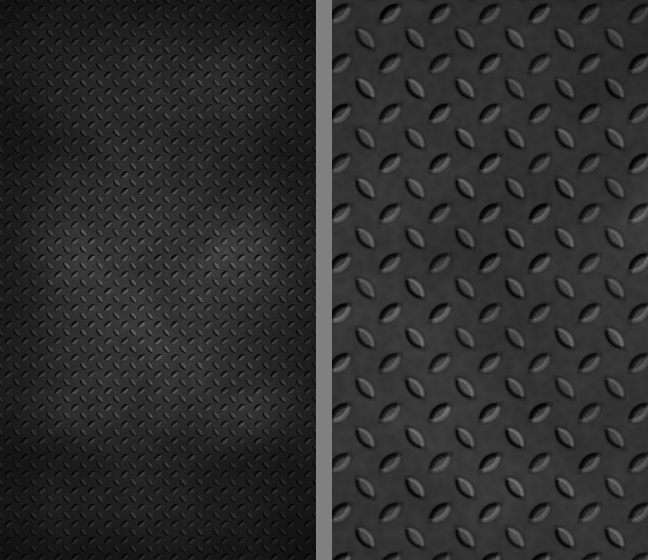
Left: the whole. Right: its middle third, enlarged.
Give the GLSL for this texture, as a WebGL 2 fragment shader.

```glsl
#version 300 es
precision highp float;

uniform vec2 u_resolution;
out vec4 fragColor;

vec2 hash2(vec2 p) {
  vec3 a = fract(vec3(p.xyx) * vec3(0.1031, 0.103, 0.0973));
  a += dot(a, a.yzx + 33.33);
  return fract((a.xx + a.yz) * a.zy);
}

// Distance to the nearest scattered point
float cellular(vec2 p) {
  vec2 cell = floor(p), f = fract(p);
  float nearest = 1.0;
  for (int y = -1; y <= 1; y++)
    for (int x = -1; x <= 1; x++) {
      vec2 o = vec2(x, y);
      nearest = min(nearest, length(o + hash2(cell + o + 50.0) - f));
    }
  return nearest;
}

// Smoky stains from warped sines
float stains(vec2 p) {
  float sum = 0.0, amp = 0.5;
  for (int i = 0; i < 5; i++) {
    p += 0.6 * sin(p.yx * 1.3 + float(i) * 2.1);
    sum += amp * sin(p.x + 0.7 * p.y) * cos(p.y - 0.4 * p.x);
    p = mat2(1.4, 1.1, -1.1, 1.4) * p + 3.7;
    amp *= 0.6;
  }
  return sum;
}

float glow(vec2 p, vec2 center, vec2 radius) {
  vec2 d = (p - center) / radius;
  return exp(-dot(d, d));
}

// Pointed lens, axis is its long direction
float lens(vec2 p, vec2 axis) {
  float along = dot(p, axis);
  float across = dot(p, vec2(-axis.y, axis.x));
  return length(vec2(abs(across) + 0.238, along)) - 0.338;
}

float lensHeight(vec2 p, vec2 axis, float blur) {
  return smoothstep(blur, -blur, lens(p, axis));
}

void main() {
  // x centered, y downward from the top edge
  vec2 uv = gl_FragCoord.xy / u_resolution;
  vec2 p = vec2(uv.x - 0.5, 1.0 - uv.y);
  vec2 side = vec2(abs(p.x), p.y);
  vec2 plate = vec2(gl_FragCoord.x, u_resolution.y - gl_FragCoord.y) / u_resolution.x;

  // Uneven light over the sheet
  float shade = 0.113;
  shade += 0.105 * glow(p, vec2(0.03, 0.53), vec2(0.48, 0.27));
  shade += 0.050 * glow(p, vec2(0.04, 0.15), vec2(0.36, 0.10));
  shade += 0.040 * glow(side, vec2(0.25, 0.44), vec2(0.16, 0.05));
  shade += 0.045 * glow(side, vec2(0.28, 0.73), vec2(0.19, 0.05));
  shade -= 0.028 * glow(side, vec2(0.25, 0.83), vec2(0.22, 0.05));
  shade -= 0.020 * glow(side, vec2(0.34, 0.25), vec2(0.16, 0.06));

  // Stains and fine pitting
  shade *= 1.0 + 0.17 * stains(plate * 7.0) + 0.07 * stains(plate * 31.0 + 9.0);
  shade *= 0.93 + 0.15 * cellular(plate * 85.0);

  // Raised lugs: rows of two leanings, staggered by half a pitch
  float blur = 0.015 + 0.5 * 19.0 / u_resolution.x;
  float relief = 0.0;
  for (int i = 0; i < 2; i++) {
    vec2 grid = plate * 19.0 + 0.5 * float(i);
    vec2 id = floor(grid + 0.5);
    vec2 q = grid - id;
    vec2 axis = i == 0 ? vec2(0.64, 0.768) : vec2(0.76, -0.65);
    vec2 wear = hash2(id + 20.0 + 70.0 * float(i));
    vec2 lit = i == 0 ? vec2(0.035, -0.02) : vec2(0.035, 0.04);
    float top = lensHeight(q, axis, blur);
    float rim = lensHeight(q - lit, axis, blur) - lensHeight(q + lit, axis, blur);
    float hatch = sin(dot(q, axis) * 75.0) * smoothstep(0.1, 0.04, blur);
    float face = (i == 0 ? 0.30 : 0.16) + 0.06 * hatch;
    relief += top * face * (0.7 + 0.6 * wear.x);
    relief += rim * (0.55 + 0.25 * wear.y);
    relief -= 0.22 * smoothstep(0.07, 0.0, abs(lens(q, axis) - 0.035));
  }
  shade *= 1.0 + relief;

  // Darkened borders
  vec2 edge = smoothstep(vec2(0.0), vec2(0.22, 0.10), 0.5 - abs(uv - 0.5));
  shade *= mix(0.78, 1.0, edge.x) * mix(0.78, 1.0, edge.y);

  fragColor = vec4(vec3(clamp(shade, 0.0, 1.0)), 1.0);
}
```
